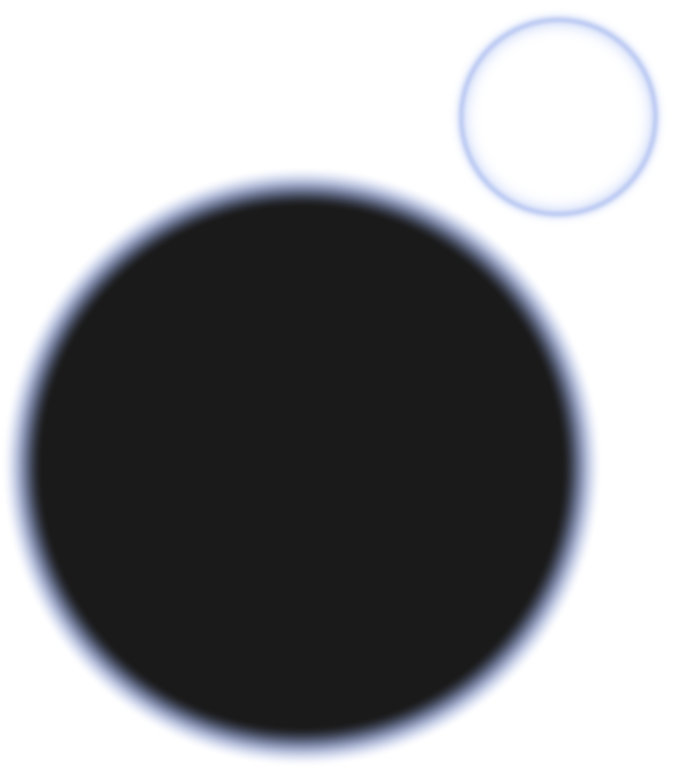
This background is drawn by a Shadertoy shader. Its source:

```glsl
#define DISK_CENTER vec2(0.3932, 0.3922)
#define DISK_RADIUS 0.3646
#define DISK_BLUR 0.0274
#define RING_CENTER vec2(0.7270, 0.8477)
#define RING_RADIUS 0.1263
#define RING_CORE 0.0045
#define HALO_INNER 0.0130
#define HALO_OUTER 0.0080

const vec3 DISK_COLOR = vec3(0.102);
const vec3 EDGE_TINT = vec3(0.0, 0.18, 0.70);
const vec3 CORE_ABSORB = vec3(0.12, 0.10, 0.03);
const vec3 HALO_ABSORB = vec3(0.12, 0.09, 0.015);

float bell(float x, float width) {
    float t = x / width;
    return exp(-t * t);
}

// White page tinted by a thin blue line and its uneven halo
vec3 glowingRing(vec2 p) {
    float d = length(p - RING_CENTER) - RING_RADIUS;
    float halo = bell(d, d < 0.0 ? HALO_INNER : HALO_OUTER);
    return vec3(1.0) - CORE_ABSORB * bell(d, RING_CORE) - HALO_ABSORB * halo;
}

// Per-channel fade from the disk (0) to the page (1), bluish midway
vec3 diskFade(vec2 p) {
    float d = length(p - DISK_CENTER) - DISK_RADIUS;
    float fade = smoothstep(-DISK_BLUR, DISK_BLUR, d);
    return fade + EDGE_TINT * fade * (1.0 - fade);
}

void mainImage(out vec4 fragColor, in vec2 fragCoord) {
    vec2 p = fragCoord / iResolution.y;
    vec3 color = mix(DISK_COLOR, glowingRing(p), diskFade(p));
    fragColor = vec4(color, 1.0);
}
```
